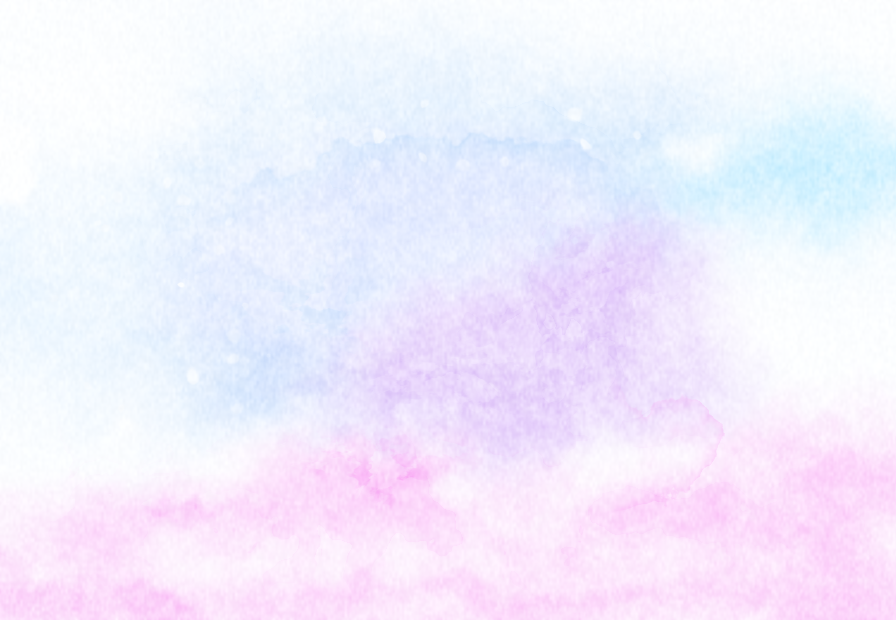
Give the GLSL for this background, as a Shadertoy shader.

```glsl
// Soft watercolour wash: cyan and blue above, lilac centre, pink below, on grained paper.

const vec3 PAPER = vec3(.995, .998, 1.);
const vec3 ICE = vec3(.925, .965, 1.);
const vec3 CYAN = vec3(.72, .92, 1.);
const vec3 SKY = vec3(.82, .9, .99);
const vec3 PERIWINKLE = vec3(.9, .925, 1.);
const vec3 LILAC = vec3(.925, .855, .99);
const vec3 VIOLET = vec3(.86, .75, .97);
const vec3 PINK = vec3(.99, .86, .985);
const vec3 MAGENTA = vec3(.98, .66, .96);

float hash(vec2 p) {
    return fract(sin(dot(p, vec2(127.1, 311.7))) * 43758.5);
}

float noise(vec2 p) {
    vec2 i = floor(p), f = fract(p);
    f = f * f * (3. - 2. * f);
    return mix(mix(hash(i), hash(i + vec2(1, 0)), f.x),
               mix(hash(i + vec2(0, 1)), hash(i + vec2(1, 1)), f.x), f.y);
}

// Layered noise, centred on zero
float fbm(vec2 p) {
    float sum = -.48, amp = .5;
    for (int i = 0; i < 5; i++) {
        sum += amp * noise(p);
        p = mat2(1.6, 1.2, -1.2, 1.6) * p + 7.3;
        amp *= .5;
    }
    return sum;
}

// Ellipses are given as centre (xy) and radius (zw)
float wash(vec2 p, vec4 e) {
    vec2 d = (p - e.xy) / e.zw;
    return exp(-dot(d, d));
}

float pool(vec2 p, vec4 e, float softness) {
    return 1. - smoothstep(1. - softness, 1. + softness, length((p - e.xy) / e.zw));
}

// Dried edge: crisp where the field starts, fading inward
float tide(float field, float width) {
    return exp(-max(field, 0.) / width) * smoothstep(-.25 * width, .1 * width, field);
}

float rim(vec2 p, vec4 e) {
    return tide(1. - length((p - e.xy) / e.zw), .11);
}

// Lay a diffuse wash of pigment
void dab(inout vec3 col, vec3 pigment, float amount, vec2 p, vec4 e) {
    col = mix(col, pigment, amount * wash(p, e));
}

// Pale drops scattered on a jittered grid
float drops(vec2 p, float density) {
    float sum = 0.;
    for (int k = 0; k < 9; k++) {
        vec2 id = floor(p) + vec2(k % 3, k / 3) - 1.;
        vec2 spot = id + vec2(hash(id), hash(id + 17.));
        float radius = mix(.08, .26, hash(id + 41.));
        sum += step(hash(id + 73.), density) * (1. - smoothstep(radius * .5, radius, length(p - spot)));
    }
    return min(sum, 1.);
}

void mainImage(out vec4 fragColor, in vec2 fragCoord) {
    vec2 uv = fragCoord / iResolution.xy;
    vec2 q = uv * vec2(iResolution.x / iResolution.y, 1.);
    vec2 bleed = vec2(fbm(q * 6.), fbm(q * 6. + 31.));
    vec2 fray = vec2(fbm(q * 26. + 9.), fbm(q * 26. + 57.));
    vec2 p = uv + .1 * bleed + .05 * fray;
    float mottle = fbm(q * 9. + 2. * bleed);
    float dry = smoothstep(-.03, .06, fbm(q * vec2(26, 40) + 1.5 * bleed));

    // Blue and cyan washes
    vec3 col = PAPER;
    dab(col, ICE, .85, p, vec4(.42, .66, .5, .29));
    dab(col, ICE, .75, p, vec4(.03, .52, .2, .18));
    dab(col, CYAN, .6, p, vec4(.97, .72, .13, .1));
    dab(col, CYAN, .4, p, vec4(.8, .72, .14, .08));
    dab(col, SKY, .5, p, vec4(.69, .79, .09, .1));
    dab(col, SKY, .35, p, vec4(.47, .84, .16, .09));
    dab(col, SKY, .35, p, vec4(.24, .74, .06, .09));
    dab(col, SKY, .35, p, vec4(.21, .42, .08, .15));

    // Pink ground
    float shore = .29 + .07 * smoothstep(.75, 1., uv.x) - .1 * smoothstep(.35, .05, uv.x);
    float ground = 1. - smoothstep(shore - .1, shore + .08, p.y);
    col = mix(col, PINK, ground * clamp(.8 + 1.2 * mottle, 0., 1.));
    dab(col, PAPER, .5, p, vec4(.33, .09, .25, .045));
    dab(col, MAGENTA, .22, p, vec4(.65, .04, .45, .022));
    dab(col, MAGENTA, .4, p, vec4(.24, .165, .06, .02));
    col = mix(col, MAGENTA, .3 * pool(p, vec4(.07, 0, .16, .06), .2));

    // Periwinkle pool and its dried upper edge
    vec4 centre = vec4(.49, .54, .27, .25);
    col = mix(col, PERIWINKLE, .9 * pool(p, centre, .25));
    col = mix(col, SKY, .65 * rim(p, centre) * smoothstep(.55, .75, uv.y));
    dab(col, SKY, .5, p, vec4(.31, .4, .1, .07));

    // Lilac below a rising diagonal, with dry brush
    float diagonal = smoothstep(-.07, .07, .22 + .6 * uv.x - p.y);
    col = mix(col, LILAC, .95 * diagonal * pool(p, vec4(.58, .46, .23, .2), .35));
    dab(col, VIOLET, .45 * dry, uv, vec4(.52, .39, .13, .06));
    dab(col, VIOLET, .45 * dry, uv, vec4(.66, .52, .07, .11));
    dab(col, SKY, .5 * dry, uv, vec4(.34, .5, .08, .09));

    // Tide marks left by drying water
    float marks = tide(mottle - .02, .03);
    dab(col, SKY, .4 * marks, uv, vec4(.3, .68, .12, .2));
    dab(col, SKY, .35 * marks, uv, vec4(.65, .82, .14, .1));
    dab(col, VIOLET, .4 * marks, uv, vec4(.64, .47, .14, .15));
    dab(col, MAGENTA, .16 * marks, uv, vec4(.5, .17, .45, .12));

    // Magenta tongue and white blooms
    float taper = .1 * smoothstep(.12, .3, uv.y) + .008;
    float tongue = pool(p, vec4(.435, .265, taper, .09), .3) * smoothstep(.34, .22, uv.y);
    col = mix(col, MAGENTA, tongue * (.2 + .35 * dry));
    col = mix(col, MAGENTA, .3 * rim(p, vec4(.7, .27, .075, .12)) * smoothstep(.66, .74, uv.x));
    col = mix(col, PAPER, .7 * pool(p, vec4(.695, .25, .05, .07), .55));
    col = mix(col, PAPER, .9 * pool(p, vec4(0, .74, .05, .06), .25));
    dab(col, PAPER, .7, p, vec4(.26, .25, .065, .07));
    dab(col, PAPER, .65, p, vec4(.15, .31, .05, .1));
    dab(col, PAPER, .75, p, vec4(.87, .48, .11, .1));
    dab(col, PAPER, .8, p, vec4(.77, .765, .05, .03));
    dab(col, PAPER, .8, p, vec4(.08, .85, .14, .12));

    // Drops
    float wet = wash(uv, vec4(.18, .5, .1, .25)) + wash(uv, vec4(.55, .79, .22, .06));
    col = mix(col, PAPER, .85 * min(wet, 1.) * drops(q * 18. + .4 * fray, .35));

    // Pigment settling in the paper grain
    float grain = noise(q * 170.) + noise(q * vec2(260, 110)) - 1.;
    float density = 1. + .7 * mottle + .7 * fbm(q * 48.) + .22 * grain;
    col = PAPER - (PAPER - col) * density - .012 * grain;
    fragColor = vec4(clamp(col, 0., 1.), 1.);
}
```
